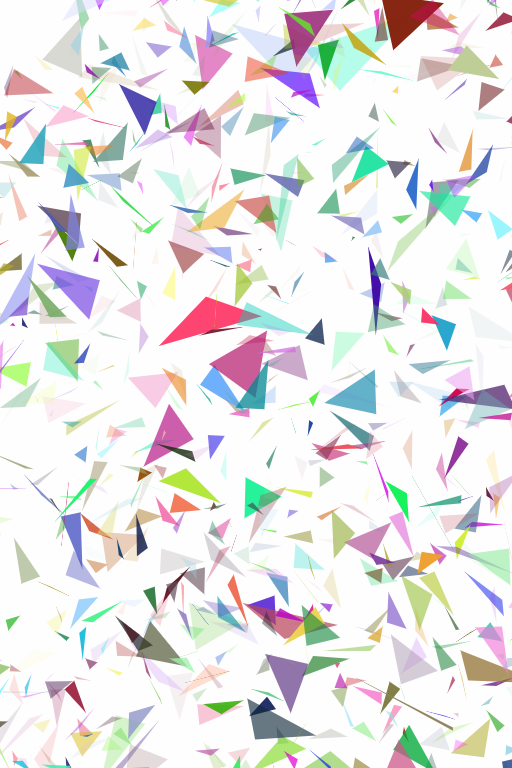
Reproduce this pattern procedurally as a WebGL 1 fragment shader.

```glsl
precision highp float;
// Scattered translucent triangles and slivers in random colours on near-white paper.

uniform vec2 u_resolution;

// Lengths are fractions of the canvas height.
const vec3 PAPER = vec3(0.995);
const int LAYERS = 5;                        // even layers are fine, odd ones coarse
const float FINE_CELL = 0.05;
const float COARSE_CELL = 0.1;
const vec2 FINE_SIZE = vec2(0.028, 0.086);   // smallest and largest extent
const vec2 COARSE_SIZE = vec2(0.055, 0.15);
const float FINE_DENSITY = 0.66;             // chance that a cell holds a triangle
const float COARSE_DENSITY = 0.76;
const float CLUSTERING = 0.2;
const vec2 OPACITY = vec2(0.04, 1.0);

vec3 hash3(vec3 p) {
  p = fract((p + 17.0) * vec3(0.1031, 0.1030, 0.0973));
  p += dot(p, p.yxz + 33.33);
  return fract((p.xxy + p.yxx) * p.zyx);
}

// Slow variation from crowded to empty areas.
float crowding(vec2 p) {
  return sin(15.0 * p.x + 2.0 * sin(9.0 * p.y)) * sin(17.0 * p.y + 2.0 * sin(11.0 * p.x));
}

float cross2(vec2 a, vec2 b) {
  return a.x * b.y - a.y * b.x;
}

float segmentDistance(vec2 p, vec2 a, vec2 b) {
  vec2 ab = b - a;
  float t = clamp(dot(p - a, ab) / max(dot(ab, ab), 1e-8), 0.0, 1.0);
  return length(p - a - ab * t);
}

// Signed distance, negative inside.
float triangleDistance(vec2 p, vec2 a, vec2 b, vec2 c) {
  float edge = min(segmentDistance(p, a, b),
                   min(segmentDistance(p, b, c), segmentDistance(p, c, a)));
  float winding = sign(cross2(b - a, c - a));
  float inside = min(cross2(b - a, p - a),
                     min(cross2(c - b, p - b) * winding, cross2(a - c, p - c) * winding));
  inside = min(cross2(b - a, p - a) * winding,
               min(cross2(c - b, p - b) * winding, cross2(a - c, p - c) * winding));
  return inside > 0.0 ? -edge : edge;
}

// Blends the triangle owned by one cell over the colour below.
vec3 drawTriangle(vec3 below, vec2 p, vec2 cell, float layer, float pixel) {
  bool coarse = mod(layer, 2.0) > 0.5;
  float cellSize = coarse ? COARSE_CELL : FINE_CELL;
  vec2 sizeRange = coarse ? COARSE_SIZE : FINE_SIZE;
  float density = coarse ? COARSE_DENSITY : FINE_DENSITY;

  float seed = layer * 11.0;
  vec3 place = hash3(vec3(cell, seed));
  vec3 trait = hash3(vec3(cell, seed + 1.0));
  vec2 center = (cell + place.xy) * cellSize;
  if (trait.x > density + CLUSTERING * crowding(center)) return below;

  // Three free corners in a box give both broad shapes and slivers.
  float size = mix(sizeRange.x, sizeRange.y, place.z);
  vec2 a = (hash3(vec3(cell, seed + 2.0)).xy - 0.5) * size;
  vec2 b = (hash3(vec3(cell, seed + 3.0)).xy - 0.5) * size;
  vec2 c = (hash3(vec3(cell, seed + 4.0)).xy - 0.5) * size;
  float d = triangleDistance(p - center, a, b, c);

  vec3 ink = hash3(vec3(cell, seed + 5.0));
  float coverage = clamp(0.5 - d / pixel, 0.0, 1.0);
  return mix(below, ink, coverage * mix(OPACITY.x, OPACITY.y, trait.y));
}

void main() {
  vec2 p = gl_FragCoord.xy / u_resolution.y;
  float pixel = 1.0 / u_resolution.y;
  vec3 color = PAPER;

  for (int i = 0; i < LAYERS; i++) {
    float layer = float(i);
    float cellSize = mod(layer, 2.0) > 0.5 ? COARSE_CELL : FINE_CELL;
    vec2 home = floor(p / cellSize);
    for (int y = -1; y <= 1; y++) {
      for (int x = -1; x <= 1; x++) {
        color = drawTriangle(color, p, home + vec2(float(x), float(y)), layer, pixel);
      }
    }
  }
  gl_FragColor = vec4(color, 1.0);
}
```
